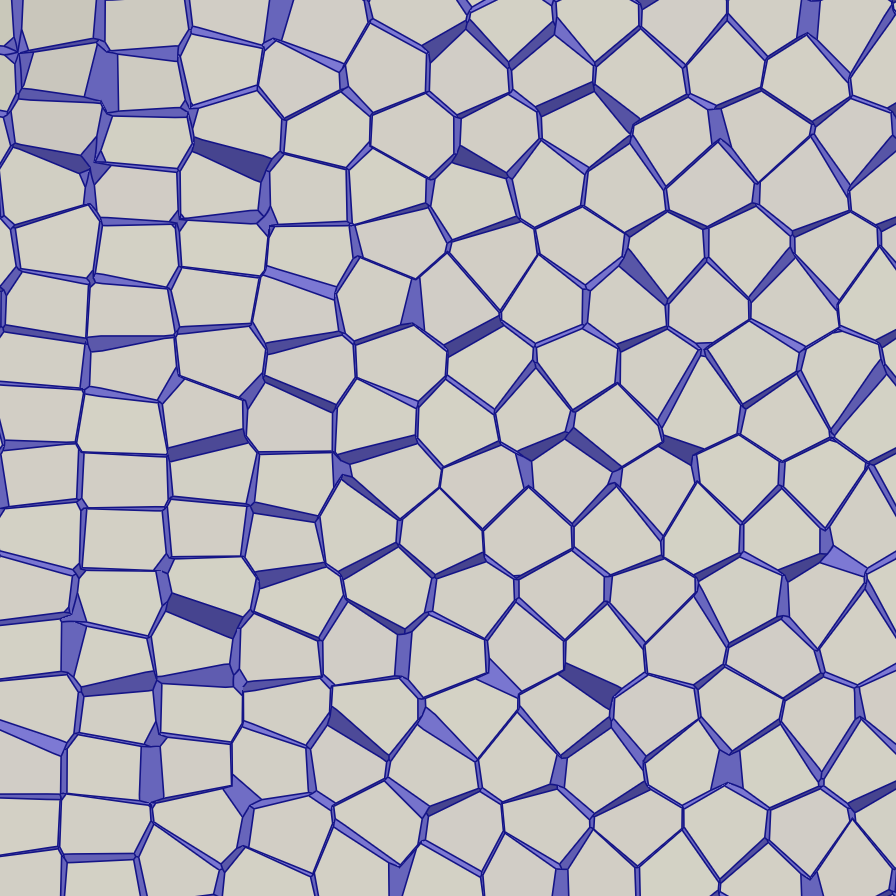
Give the GLSL for this pattern, as a Shadertoy shader.

```glsl
// Pale polygonal plates parted by blue gaps: a Voronoi diagram of paired rows
// of sites whose stagger drifts across the canvas. Every shared edge gets its
// own gap width, taper and tone; dark lines trace plates and gap joints.

const vec2  SPACING     = vec2(0.0957, 0.0643);  // column and row pitch
const vec2  ORIGIN      = vec2(-0.004, 0.1114);  // lattice anchor
const float LEAN        = 0.05;                  // sideways drift of columns
const float JITTER      = 0.17;                  // random share of one pitch
const float LINE_HALF   = 0.0009;                // half thickness of outlines
const float GAP_MIN     = 0.0006;                // half widths of the gaps
const float GAP_COMMON  = 0.0036;
const float GAP_RARE    = 0.0090;
const float TAPER       = 0.75;
const float EDGE_REACH  = 0.035;                 // typical half edge length
const vec3  PLATE       = vec3(0.825, 0.813, 0.773);
const vec3  PLATE_TINT  = vec3(0.010, 0.022, -0.004);
const vec3  GAP_MID     = vec3(0.405, 0.395, 0.735);
const vec3  GAP_LIGHT   = vec3(0.490, 0.475, 0.830);
const vec3  GAP_DARK    = vec3(0.275, 0.265, 0.560);
const vec3  OUTLINE     = vec3(0.080, 0.080, 0.530);

float hash(vec2 p) {
    vec3 q = fract(p.xyx * vec3(0.1031, 0.1030, 0.0973));
    q += dot(q, q.yzx + 33.33);
    return fract((q.x + q.y) * q.z);
}

// 1 in the upper left corner, fading to 0
float cornerWeight(vec2 p) {
    return 1.0 - smoothstep(0.05, 0.28, length(p - vec2(0.0, 1.0)));
}

// Position of a lattice site after staggering, pairing and waving
vec2 sitePosition(vec2 id) {
    vec2 base = ORIGIN + (id + 0.5) * SPACING;
    vec2 parity = 2.0 * mod(id, 2.0) - 1.0;
    float stagger = 0.5 * smoothstep(0.05, 0.75, base.x);
    float pairing = 0.17 * smoothstep(0.2, 1.2, base.x + 0.5 * (1.0 - base.y));
    vec2 shift = vec2(0.5 * stagger, -pairing) * parity.y;
    shift.y -= 0.08 * parity.x;
    shift += 0.06 * sin(vec2(1.7, 2.3) * id.yx + vec2(0.9, 1.3) * id.xy);
    shift += JITTER * (vec2(hash(id), hash(id + 71.3)) - 0.5);
    return base + shift * SPACING + vec2(LEAN * (base.y - 0.5), 0.0);
}

// Half width of the gap on an edge; 'along' runs from the edge middle
float gapHalfWidth(vec2 pairId, vec2 middle, float along) {
    float h = hash(pairId + 13.7);
    float width = GAP_MIN + GAP_COMMON * h + GAP_RARE * pow(h, 12.0);
    float slant = TAPER * (2.0 * hash(pairId + 47.1) - 1.0);
    width *= 1.0 + slant * clamp(along / EDGE_REACH, -1.0, 1.0);
    return width * (1.0 + 1.3 * cornerWeight(middle));
}

// Shallow falling gaps are light, shallow rising ones dark, steep ones medium
vec3 gapColour(vec2 tangent, vec2 pairId) {
    float shallow = pow(tangent.x, 4.0);
    float tone = -4.0 * tangent.x * tangent.y * shallow;
    tone *= hash(pairId + 91.9) < 0.85 ? 1.0 : -1.0;
    vec3 extreme = tone > 0.0 ? GAP_LIGHT : GAP_DARK;
    return mix(GAP_MID, extreme, min(abs(tone), 1.0));
}

void mainImage(out vec4 fragColor, in vec2 fragCoord) {
    float pixel = 1.0 / iResolution.y;
    vec2 p = fragCoord * pixel;

    // Nearest site
    vec2 cell = floor((p - ORIGIN) / SPACING);
    vec2 ownId = cell, own = p;
    float nearest = 1e3;
    for (int y = -2; y <= 2; y++)
    for (int x = -2; x <= 2; x++) {
        vec2 id = cell + vec2(x, y);
        vec2 site = sitePosition(id);
        float dist = length(site - p);
        if (dist < nearest) { nearest = dist; ownId = id; own = site; }
    }

    // Plate boundary, and the two gaps that claim this point most strongly
    float plate = 1e3, first = 1e3, second = 1e3;
    vec2 firstSlope = vec2(0.0), secondSlope = vec2(0.0);
    vec3 gap = GAP_MID;
    for (int y = -2; y <= 2; y++)
    for (int x = -2; x <= 2; x++) {
        if (x == 0 && y == 0) continue;
        vec2 id = ownId + vec2(x, y);
        vec2 site = sitePosition(id);
        vec2 middle = 0.5 * (own + site);
        vec2 normal = normalize(site - own);
        vec2 tangent = vec2(-normal.y, normal.x);
        if (tangent.x < 0.0) tangent = -tangent;
        vec2 pairId = ownId + id;
        float dist = dot(middle - p, normal);
        float width = gapHalfWidth(pairId, middle, dot(p - middle, tangent));
        float claim = dist / width;
        plate = min(plate, dist - width);
        if (claim < first) {
            second = first; secondSlope = firstSlope;
            first = claim;  firstSlope = normal / width;
            gap = gapColour(tangent, pairId);
        } else if (claim < second) {
            second = claim; secondSlope = normal / width;
        }
    }

    // Plates, gaps, then outlines and joints between gaps
    float inGap = clamp(0.5 - plate / pixel, 0.0, 1.0);
    float joint = (second - first) / max(length(secondSlope - firstSlope), 1e-3);
    float outline = clamp((LINE_HALF - abs(plate)) / pixel + 0.5, 0.0, 1.0);
    float jointLine = inGap * clamp((LINE_HALF - joint) / pixel + 0.5, 0.0, 1.0);
    vec3 colour = PLATE + PLATE_TINT * (hash(ownId + 5.5) - 0.5);
    colour -= 0.04 * cornerWeight(own);
    colour = mix(colour, gap, inGap);
    colour = mix(colour, OUTLINE, max(outline, jointLine));
    fragColor = vec4(colour, 1.0);
}
```
